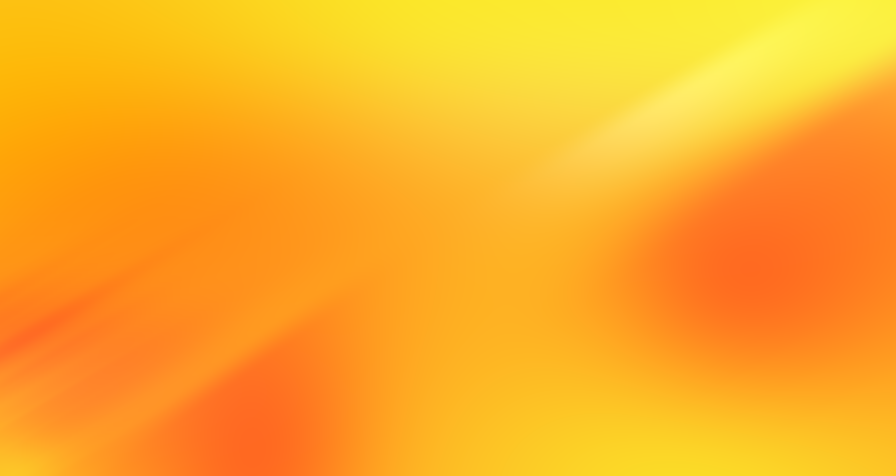
Give the GLSL for this background, as a WebGL 1 fragment shader.

```glsl
precision highp float;
// Warm abstract backdrop: soft yellow, amber and red-orange glows crossed by
// slanted light beams. A scalar "light" level is built from gaussian glows and
// diagonal masks, then tinted: low is red-orange, high is lemon yellow.

uniform vec2 u_resolution;

#define ASPECT 1.882
#define AMBER 0.735
#define LEMON 0.92
#define ORANGE 0.56
#define EMBER 0.41
#define BEAM_SLOPE 0.59
#define RIDGE_SLOPE 0.71
#define BEAM_STRENGTH 0.055
#define STREAK_STRENGTH 0.07
#define STREAK_DENSITY 24.0

// Elliptical gaussian falloff, 1 at the centre
float glow(vec2 p, vec2 centre, vec2 radii) {
  vec2 d = (p - centre) / radii;
  return exp(-dot(d, d));
}

float hash(float n) {
  n = fract(n * 0.1031);
  n *= n + 33.33;
  return fract(n * (n + n));
}

float noise(float x) {
  float cell = floor(x);
  float f = fract(x);
  return mix(hash(cell), hash(cell + 1.0), f * f * (3.0 - 2.0 * f));
}

// Layered 1D noise across the slant gives fine brushed lines
float brushed(float across) {
  float sum = 0.0;
  float weight = 0.5;
  float scale = STREAK_DENSITY;
  for (int i = 0; i < 3; i++) {
    sum += weight * (noise(across * scale + 40.0) - 0.5);
    scale *= 2.0;
    weight *= 0.5;
  }
  return sum;
}

// Yellow sky above amber, with the left side in orange
float backdrop(vec2 p) {
  float sky = mix(0.77, LEMON, smoothstep(0.0, 0.95, p.x));
  float light = mix(AMBER, sky, smoothstep(0.5, 0.95, p.y));
  light = mix(light, 0.9, glow(p, vec2(1.5, 0.0), vec2(0.45, 0.25)));
  light = mix(light, ORANGE, glow(p, vec2(0.37, 0.51), vec2(0.54, 0.32)));
  light = mix(light, 0.55, 0.95 * glow(p, vec2(0.25, 0.2), vec2(0.42, 0.3)));
  return mix(light, 0.95, 0.8 * glow(p, vec2(1.8, 1.0), vec2(0.3, 0.15)));
}

void main() {
  vec2 p = gl_FragCoord.xy / u_resolution * vec2(ASPECT, 1.0);
  float light = backdrop(p);

  // Right ember, cut off along the lower side of the beam
  float beamSide = (p.y - 0.571 - BEAM_SLOPE * (p.x - 1.373)) * 0.861;
  float softness = mix(0.13, 0.06, smoothstep(1.2, 1.8, p.x));
  float underBeam = 1.0 - smoothstep(-softness, softness, beamSide);
  float halo = glow(p, vec2(1.78, 0.56), vec2(0.5, 0.4));
  float core = glow(p, vec2(1.57, 0.43), vec2(0.25, 0.2));
  light = mix(light, 0.51, halo * underBeam);
  light = mix(light, EMBER - 0.01, 0.9 * core * underBeam);

  // Lower left ember behind a slanted ridge, with a paler rim on the ridge
  float ridge = p.y - RIDGE_SLOPE * p.x;
  float underRidge = 1.0 - smoothstep(-0.16, -0.08, ridge);
  float ember = glow(p, vec2(0.53, 0.06), vec2(0.23, 0.34));
  light = mix(light, EMBER, ember * underRidge);
  float rim = exp(-pow((ridge + 0.06) / 0.06, 2.0));
  light += 0.035 * rim * glow(p, vec2(0.42, 0.25), vec2(0.3, 0.22));

  // Left edge: red patch, glowing corner and brushed streaks
  float across = p.y - 0.6 * p.x;
  float leftFade = exp(-pow(p.x / 0.34, 2.0));
  light = mix(light, 0.45, 0.85 * glow(p, vec2(0.08, 0.3), vec2(0.3, 0.11)));
  light -= 0.05 * leftFade * exp(-pow((across - 0.26) / 0.022, 2.0));
  light += 0.05 * leftFade * exp(-pow((across - 0.14) / 0.05, 2.0));
  light = mix(light, 0.78, glow(p, vec2(0.0), vec2(0.13, 0.09)));
  float streakArea = leftFade * glow(p, vec2(0.1, 0.2), vec2(0.5, 0.28));
  streakArea += 0.2 * glow(p, vec2(1.65, 0.2), vec2(0.25, 0.12));
  light += STREAK_STRENGTH * streakArea * brushed(across);

  // Pale beam: crisp upper edge, long fade below
  float beam = smoothstep(0.01, 0.17, beamSide)
             * (1.0 - smoothstep(0.165, 0.225, beamSide))
             * glow(p, vec2(1.42, 0.8), vec2(0.3, 0.3));
  light += BEAM_STRENGTH * beam;

  // Blue sets how pale or saturated each region is
  float pale = 0.125 + 0.03 * smoothstep(0.55, 0.9, light);
  pale += 0.1 * glow(p, vec2(1.2, 0.78), vec2(0.5, 0.2));
  pale += 0.16 * beam;
  pale += 0.09 * glow(p, vec2(1.85, 0.93), vec2(0.35, 0.15));
  pale += 0.05 * glow(p, vec2(0.1, 0.2), vec2(0.4, 0.15));
  pale -= 0.11 * glow(p, vec2(0.0, 0.78), vec2(0.65, 0.35));

  float red = 1.0 - 0.015 * smoothstep(0.6, 0.9, light) * (1.0 - beam);
  gl_FragColor = vec4(clamp(vec3(red, light, pale), 0.0, 1.0), 1.0);
}
```
